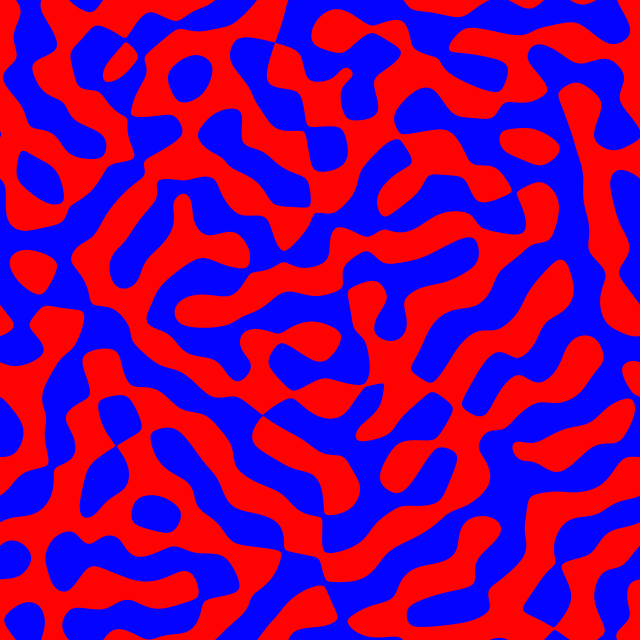
A Shadertoy shader for this pattern:

```glsl
// Two-colour labyrinth of rounded, branching stripes, tiling in both directions.
// Wave packets on a wrapped jittered grid, steered by a smooth direction field,
// are summed; the sign of the sum picks the colour.

const vec3  RED         = vec3(1.0, 0.01, 0.01);
const vec3  BLUE        = vec3(0.01, 0.01, 1.0);
const float STRIPES     = 11.0;   // stripe periods across the canvas
const int   GRID        = 12;     // wave packets per side
const int   REACH       = 3;      // packet radius in grid cells
const int   FLOW_GRID   = 5;      // cells of the direction field per side
const float FLOW_TURN   = 6.0;    // range of the direction field, radians
const float TURN_JITTER = 0.7;    // random turn of each packet, radians
const float TAU         = 6.2831853;

// Integer hash: three random values in 0..1
vec3 hash3(ivec2 cell, int seed) {
    uvec3 v = uvec3(cell.x, cell.y, seed) * 1664525u + 1013904223u;
    for (int i = 0; i < 2; i++) {
        v.x += v.y * v.z;
        v.y += v.z * v.x;
        v.z += v.x * v.y;
        v ^= v >> 16u;
    }
    return vec3(v & 0xffffu) / 65535.0;
}

// Wrap a cell index into 0..n-1
ivec2 wrapCell(ivec2 cell, int n) {
    return (cell + 4 * n) % n;
}

float flowCorner(ivec2 cell) {
    return hash3(wrapCell(cell, FLOW_GRID), 7).x;
}

// Smooth wrapping value noise giving the local wave direction
float flowAngle(vec2 uv) {
    vec2 p = uv * float(FLOW_GRID);
    ivec2 c = ivec2(floor(p));
    vec2 t = fract(p);
    t = t * t * (3.0 - 2.0 * t);
    float low  = mix(flowCorner(c), flowCorner(c + ivec2(1, 0)), t.x);
    float high = mix(flowCorner(c + ivec2(0, 1)), flowCorner(c + ivec2(1, 1)), t.x);
    return FLOW_TURN * mix(low, high, t.y);
}

// Sum of nearby wave packets
float labyrinth(vec2 uv) {
    vec2 p = uv * float(GRID);
    ivec2 home = ivec2(floor(p));
    float sum = 0.0;
    for (int j = -REACH; j <= REACH; j++) {
        for (int i = -REACH; i <= REACH; i++) {
            ivec2 cell = home + ivec2(i, j);
            ivec2 id = wrapCell(cell, GRID);
            vec3 rnd = hash3(id, 1);
            vec2 offset = p - vec2(cell) - rnd.xy;
            float fade = max(1.0 - dot(offset, offset) / float(REACH * REACH), 0.0);
            float turn = TURN_JITTER * (hash3(id, 2).x - 0.5);
            float angle = flowAngle((vec2(id) + rnd.xy) / float(GRID)) + turn;
            float along = dot(offset, vec2(cos(angle), sin(angle))) / float(GRID);
            sum += fade * fade * fade * cos(TAU * (STRIPES * along + rnd.z));
        }
    }
    return sum;
}

void mainImage(out vec4 fragColor, in vec2 fragCoord) {
    vec2 uv = fragCoord / iResolution.xy;
    float field = labyrinth(uv);

    // Crisp edge, softened over about one output sample
    float edge = max(length(vec2(dFdx(field), dFdy(field))), 1e-4);
    float redShare = clamp(0.5 + field / edge, 0.0, 1.0);
    fragColor = vec4(mix(BLUE, RED, redShare), 1.0);
}
```
